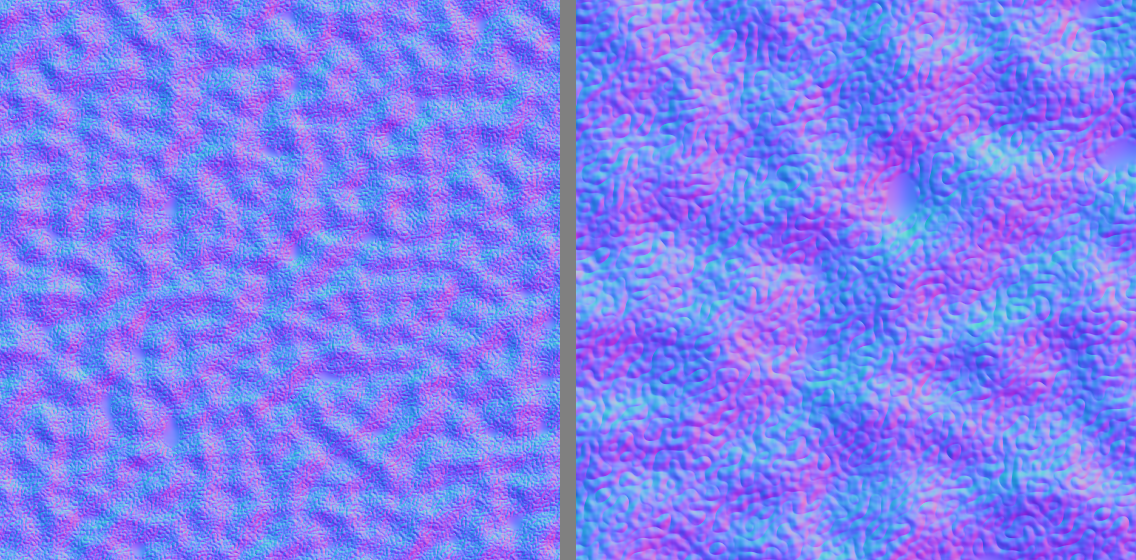
Left, the full canvas; right, a detail of the centre.
Give the GLSL for this texture map, as a WebGL 1 fragment shader.

```glsl
precision highp float;
// Tangent-space normal map of a rough, lumpy surface: broad soft mounds
// covered with fine creased grain that fades out in the deepest hollows.
// Slopes come from gradient noise with exact derivatives; the map tiles.

uniform vec2 u_resolution;

#define MOUND_CELLS   vec2(18.0, 20.0)
#define LUMP_CELLS    vec2(37.0, 41.0)
#define GRAIN_CELLS   vec2(84.0, 70.0)
#define GRIT_CELLS    vec2(197.0, 203.0)
#define MOUND_SLOPE   0.29
#define LUMP_SLOPE    0.10
#define GRAIN_SLOPE   0.27
#define GRIT_SLOPE    0.20
#define CREASE_WIDTH  0.06
#define HOLLOW_LEVELS vec2(-0.53, -0.41)
#define AXIS_STRENGTH vec2(1.3, 1.0)

// Random unit vector for a lattice point, without sine
vec2 randomDirection(vec2 cell, float seed) {
  vec3 p = fract(vec3(cell.xyx + seed) * vec3(0.1031, 0.1030, 0.0973));
  p += dot(p, p.yzx + 33.33);
  vec2 r = fract((p.xx + p.yz) * p.zy);
  return normalize(r - 0.5 + 0.0001);
}

// Periodic gradient noise: x is the value, yz the derivative per cell
vec3 noiseSlope(vec2 p, vec2 period, float seed) {
  vec2 i = floor(p);
  vec2 f = p - i;
  vec2 w = f * f * f * (f * (f * 6.0 - 15.0) + 10.0);
  vec2 dw = 30.0 * f * f * (f * (f - 2.0) + 1.0);
  vec2 lo = mod(i, period);
  vec2 hi = mod(i + 1.0, period);

  vec2 ga = randomDirection(lo, seed);
  vec2 gb = randomDirection(vec2(hi.x, lo.y), seed);
  vec2 gc = randomDirection(vec2(lo.x, hi.y), seed);
  vec2 gd = randomDirection(hi, seed);

  float a = dot(ga, f);
  float b = dot(gb, f - vec2(1.0, 0.0));
  float c = dot(gc, f - vec2(0.0, 1.0));
  float d = dot(gd, f - 1.0);

  float value = mix(mix(a, b, w.x), mix(c, d, w.x), w.y);
  vec2 slope = mix(mix(ga, gb, w.x), mix(gc, gd, w.x), w.y)
             + dw * vec2(mix(b - a, d - c, w.y), mix(c - a, d - b, w.x));
  return vec3(value, slope);
}

// Noise on a stretched grid, its slope scaled back to equal axes
vec3 stretchedNoise(vec2 uv, vec2 cells, float seed) {
  vec3 n = noiseSlope(uv * cells, cells, seed);
  return vec3(n.x, n.yz * cells / cells.y);
}

// Folded grain on a grid turned by 45 degrees: the slope flips at each crease
vec2 creasedGrain(vec2 uv) {
  vec2 q = vec2(uv.x - uv.y, uv.x + uv.y) * GRAIN_CELLS;
  vec3 n = noiseSlope(q, GRAIN_CELLS, 23.0);
  vec2 s = n.yz * clamp(n.x / CREASE_WIDTH, -1.0, 1.0);
  s *= GRAIN_CELLS / length(GRAIN_CELLS);
  return vec2(s.x + s.y, s.y - s.x);
}

void main() {
  vec2 uv = gl_FragCoord.xy / u_resolution;

  // Broad relief
  vec3 mound = stretchedNoise(uv, MOUND_CELLS, 5.0);
  vec3 lump = stretchedNoise(uv, LUMP_CELLS, 11.0);
  vec2 slope = MOUND_SLOPE * mound.yz + LUMP_SLOPE * lump.yz;

  // Fine grain, absent in the hollows
  float height = mound.x + 0.2 * lump.x;
  float rough = smoothstep(HOLLOW_LEVELS.x, HOLLOW_LEVELS.y, height);
  vec2 grit = stretchedNoise(uv, GRIT_CELLS, 41.0).yz;
  slope += rough * (GRAIN_SLOPE * creasedGrain(uv) + GRIT_SLOPE * grit);

  // Encode the normal as a colour
  vec3 normal = normalize(vec3(-slope * AXIS_STRENGTH, 1.0));
  gl_FragColor = vec4(normal * 0.5 + 0.5, 1.0);
}
```
